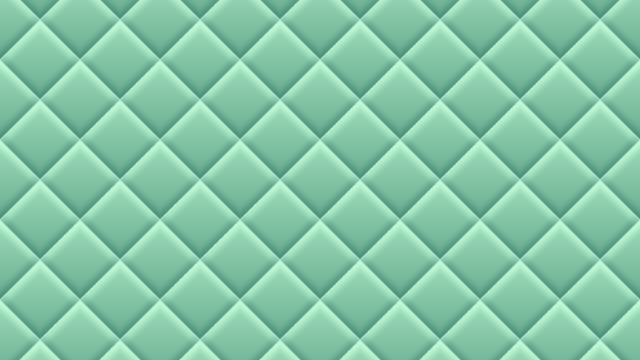
This pattern is drawn by a WebGL 2 fragment shader. Its source:

```glsl
#version 300 es
precision highp float;
// Quilt of mint green diamonds with lit upper bevels, shaded lower bevels and pale seams.

uniform vec2 u_resolution;
out vec4 fragColor;

void main() {
    // 4.5 diamonds fit the canvas height
    float pixel = 4.5 / u_resolution.y;
    vec2 p = gl_FragCoord.xy * pixel;

    // Diagonal cell coordinates: (0,0) is the bottom corner, (1,1) the top
    vec2 cell = fract(vec2(p.y + p.x, p.y - p.x) + 0.25);
    float height = 0.5 * (cell.x + cell.y);
    float lowerEdge = min(cell.x, cell.y);
    float upperEdge = 1.0 - max(cell.x, cell.y);

    // Vertical gradient across each diamond
    vec3 color = mix(vec3(0.40, 0.67, 0.56), vec3(0.63, 0.87, 0.735), height);

    // Soft bevels
    float glow = 1.0 - smoothstep(0.0, 0.2, upperEdge);
    float shade = 1.0 - smoothstep(0.0, 0.2, lowerEdge);
    color += vec3(0.13, 0.13, 0.115) * glow;
    color -= vec3(0.12, 0.115, 0.09) * shade;

    // Thin pale seams
    float seamDistance = min(lowerEdge, upperEdge) * 0.7071;
    float seam = 1.0 - smoothstep(0.0, 0.004 + pixel, seamDistance);
    color = mix(color, vec3(0.74, 0.93, 0.83), 0.75 * seam);

    fragColor = vec4(color, 1.0);
}
```
